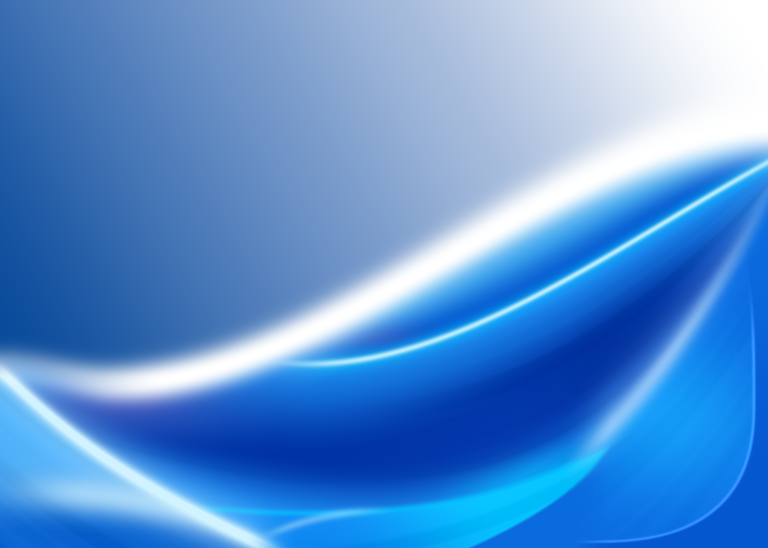
A WebGL 1 fragment shader for this background:

```glsl
precision highp float;
// Glossy blue waves under a soft white crest, on a pale diagonal gradient.
// Each fold is a cubic curve y(x) over the unit canvas; signed heights from
// these curves drive the colour ramps, the fine fibres and the glowing rims.

#define DEEP vec3(0.00, 0.20, 0.65)
#define ROYAL vec3(0.02, 0.34, 0.81)
#define SKY vec3(0.10, 0.53, 0.92)
#define CYAN vec3(0.02, 0.76, 1.00)
#define ICE vec3(0.82, 0.95, 1.00)
#define VIOLET vec3(0.27, 0.31, 0.70)
#define FIBRE_GAIN 0.13
#define RIM_WIDTH 0.006

uniform vec2 u_resolution;

// Height of a cubic curve with evenly spaced control heights h on [a, b].
float arc(float x, float a, float b, vec4 h) {
  float t = (x - a) / (b - a);
  float s = 1.0 - t;
  return s * s * s * h.x + 3.0 * s * t * (s * h.y + t * h.z) + t * t * t * h.w;
}

float glow(float d, float w) {
  return exp(-d * d / (w * w));
}

float hash(float n) {
  return fract(sin(n * 127.1) * 4375.85);
}

float noise(float x) {
  float f = fract(x);
  return mix(hash(floor(x)), hash(floor(x) + 1.0), f * f * (3.0 - 2.0 * f));
}

// Fine parallel threads across a fold, centred on zero.
float fibres(float x) {
  float sum = 0.0;
  float amp = 0.5;
  for (int i = 0; i < 3; i++) {
    sum += amp * (noise(x) - 0.5);
    x = x * 2.1 + 7.3;
    amp *= 0.6;
  }
  return sum;
}

vec3 backdrop(vec2 p) {
  float t = 0.85 * p.x + 0.36 * (p.y - 0.45);
  vec3 c = mix(vec3(0.02, 0.28, 0.60), vec3(0.38, 0.54, 0.76), smoothstep(-0.08, 0.42, t));
  c = mix(c, vec3(0.70, 0.77, 0.88), smoothstep(0.28, 0.76, t));
  return mix(c, vec3(1.0), smoothstep(0.64, 1.02, t));
}

vec3 waves(vec2 p, float crest) {
  float x = p.x;
  float y = p.y;
  float lineY = arc(max(x, 0.365), 0.365, 1.0, vec4(0.338, 0.31, 0.54, 0.704));
  float cupY = arc(x, 0.1, 1.0, vec4(0.225, 0.107, -0.058, 0.635));
  float rimY = arc(x, 0.234, 0.807, vec4(0.075, 0.055, 0.045, 0.197));
  float leftY = arc(x, 0.0, 0.35, vec4(0.325, 0.16, 0.076, 0.0));
  float sheenY = arc(x, 0.74, 1.0, vec4(0.15, 0.25, 0.41, 0.644));
  float below = lineY - y;

  // Main body, darkening away from the bright line.
  vec3 c = mix(SKY, DEEP, smoothstep(-0.01, 0.17, below));
  float threads = fibres((y - cupY) / max(lineY - cupY, 0.06) * 7.0 + x * 2.0);
  c += FIBRE_GAIN * threads * smoothstep(0.4, 0.75, x) * vec3(0.5, 1.0, 1.3);
  c = mix(c, VIOLET, 0.75 * glow(x - 0.17, 0.12) * glow(y - 0.27, 0.06));
  c = mix(c, DEEP * 0.9, 0.6 * glow(x - 0.80, 0.09) * glow(y - 0.37 - 1.1 * (x - 0.80), 0.07));

  // Upper fold between crest and line.
  float fold = smoothstep(0.34, 0.44, x);
  float upper = smoothstep(0.0, 0.01, -below) * fold;
  vec3 upperColor = mix(ROYAL, vec3(0.20, 0.62, 0.92), smoothstep(0.01, 0.10, -below));
  c = mix(c, upperColor, upper);
  c = mix(c, VIOLET, 0.5 * glow(x - 0.49, 0.06) * glow(y - 0.385, 0.025));

  // Translucent cup along the bottom.
  vec3 cupColor = mix(vec3(0.10, 0.56, 0.95), vec3(0.04, 0.43, 0.88), smoothstep(0.6, 0.95, x));
  cupColor += 0.10 * fibres((cupY - y) * 45.0 + x * 3.0);
  c = mix(c, cupColor, smoothstep(-0.04, 0.09, cupY - y));

  // Rounded veil at the right, with a thin edge.
  vec2 q = (p - vec2(0.768, 0.27)) / vec2(0.215, y < 0.27 ? 0.26 : 0.60);
  float veil = pow(pow(abs(q.x), 2.6) + pow(abs(q.y), 2.6), 1.0 / 2.6);
  float right = smoothstep(-0.02, 0.03, sheenY - y) * smoothstep(0.62, 0.76, x);
  vec3 veilColor = mix(vec3(0.05, 0.42, 0.88), vec3(0.09, 0.62, 0.98), glow(x - 0.87, 0.13) * glow(y - 0.24, 0.15));
  veilColor += 0.08 * fibres((sheenY - y) * 16.0 - x * 6.0);
  vec3 outside = mix(ROYAL, vec3(0.04, 0.42, 0.87), smoothstep(0.1, 0.6, y));
  c = mix(c, mix(veilColor, outside, smoothstep(0.985, 1.01, veil)), right);
  c += 0.16 * glow(veil - 0.995, 0.010) * right * smoothstep(0.5, 0.35, y);

  // Bright ribbon below the rim, bounded by a curve x(y).
  float ribbonX = 0.612 + 1.6 * y - 3.4 * y * y;
  float under = smoothstep(-0.003, 0.004, rimY - y) * smoothstep(0.22, 0.25, x);
  float inside = smoothstep(0.006, -0.006, x - ribbonX);
  vec3 ribbon = mix(vec3(0.04, 0.52, 0.93), CYAN, smoothstep(0.42, 0.70, x + 0.5 * y));
  ribbon += 0.12 * fibres((rimY - y) * 35.0 + x * 5.0);
  c = mix(c, ribbon, under * inside);
  c = mix(c, vec3(0.04, 0.42, 0.87), under * (1.0 - inside) * smoothstep(0.80, 0.74, x));
  float rimSpan = smoothstep(0.22, 0.28, x) * smoothstep(0.82, 0.74, x);
  c = mix(c, CYAN, 0.65 * glow(y - rimY, RIM_WIDTH) * rimSpan);
  c = mix(c, CYAN, 0.55 * smoothstep(0.07, 0.0, y - rimY) * step(rimY, y) * glow(x - 0.69, 0.10));
  float loopY = 0.068 - 1.9 * pow(max(0.50 - x, 0.0), 2.0);
  c = mix(c, ICE, 0.40 * glow(y - loopY, 0.008) * smoothstep(0.33, 0.38, x) * smoothstep(0.52, 0.44, x));

  // Pale pocket and white streak at the left.
  float pocket = smoothstep(-0.004, 0.012, leftY - y) * smoothstep(0.37, 0.34, x);
  vec3 pocketColor = mix(vec3(0.03, 0.38, 0.80), vec3(0.30, 0.68, 0.96), smoothstep(0.02, 0.17, y));
  pocketColor += 0.10 * fibres((leftY - y) * 28.0 + x * 4.0);
  pocketColor = mix(pocketColor, ICE, 0.7 * glow(y - 0.105 + 0.6 * x * x, 0.035) * smoothstep(-0.04, 0.12, x));
  c = mix(c, pocketColor, pocket);
  float streak = 0.85 * glow(y - leftY, 0.017) + 0.30 * glow(y - leftY, 0.055);
  c = mix(c, ICE, min(streak, 1.0) * smoothstep(0.39, 0.32, x));

  // Sheen at the right and the thin luminous line.
  float sheen = 0.65 * glow(y - sheenY, 0.030) + 0.18 * glow(y - sheenY - 0.04, 0.055);
  c = mix(c, vec3(0.70, 0.86, 1.0), sheen * smoothstep(0.73, 0.80, x) * smoothstep(1.08, 0.86, x));
  c = mix(c, CYAN, 0.6 * glow(below, 0.018) * fold);
  c = mix(c, ICE, 0.9 * glow(below, RIM_WIDTH) * fold);
  return mix(c, vec3(0.45, 0.76, 0.96), 0.55 * smoothstep(0.11, 0.02, crest - y) * fold);
}

void main() {
  vec2 p = gl_FragCoord.xy / u_resolution;
  float crest = 0.300 + 0.472 * smoothstep(0.15, 1.03, p.x) + 0.034 * smoothstep(0.15, 0.0, p.x);
  float d = p.y - crest;
  vec3 color = mix(waves(p, crest), backdrop(p), smoothstep(-0.025, 0.025, d));

  // Soft white crest, broader above than below.
  float width = d > 0.0 ? mix(0.030, 0.062, p.x) : mix(0.032, 0.048, p.x);
  float strength = mix(0.42, 1.0, smoothstep(0.02, 0.22, p.x));
  color = mix(color, vec3(1.0), strength * exp(-pow(abs(d) / width, 2.4)));
  gl_FragColor = vec4(clamp(color, 0.0, 1.0), 1.0);
}
```
